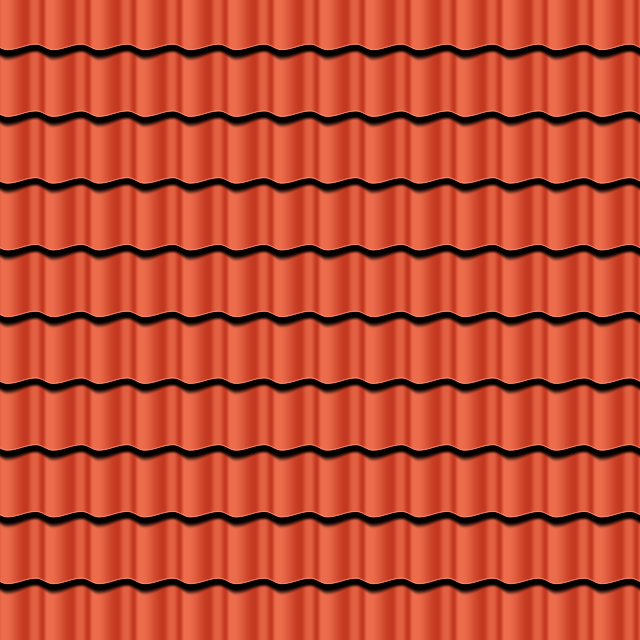
Reproduce this texture procedurally as a three.js fragment shader.

```glsl
varying vec2 vUv;

const float COLUMNS = 14.0;
const float ROW_HEIGHT = 0.1043;
const float FIRST_EDGE = 0.0742;      // mean depth of the top edge below the canvas top
const float WAVE_HEIGHT = 0.0042;
const float CREST_PHASE = 0.79;       // crest position within a column
const float FALL_SHARE = 0.37;        // share of the column from crest to trough
const float GROOVE_PHASE = 0.93;      // narrow groove between two tiles
const float GAP_WIDTH = 0.0080;
const float SHADOW_WIDTH = 0.0085;
const float RIM_WIDTH = 0.0016;
const float SOFTNESS = 0.0009;

const vec3 CLAY_DARK = vec3(0.765, 0.220, 0.125);
const vec3 CLAY_LIGHT = vec3(0.925, 0.425, 0.300);
const vec3 RIM_COLOR = vec3(0.960, 0.590, 0.470);
const vec3 GAP_COLOR = vec3(0.015, 0.003, 0.002);

const float TAU = 6.2831853;

// Skewed wave from -1 at the crest to 1 at the trough, steeper on the fall
float edgeWave(float column) {
  float u = fract(column - CREST_PHASE);
  float phase = u < FALL_SHARE
    ? 0.5 * u / FALL_SHARE
    : 0.5 + 0.5 * (u - FALL_SHARE) / (1.0 - FALL_SHARE);
  return -cos(TAU * phase);
}

// Light across one tile: broad rounded pan, then a slim raised roll
float clayTone(float column) {
  float u = fract(column - GROOVE_PHASE);
  float pan = smoothstep(0.0, 0.11, u) * (1.0 - smoothstep(0.18, 0.65, u));
  float roll = smoothstep(0.65, 0.80, u) * (1.0 - smoothstep(0.86, 1.0, u));
  return pan + 0.78 * roll;
}

void main() {
  float column = vUv.x * COLUMNS;
  float wave = edgeWave(column);

  // Signed depth below the nearest tile edge, negative on the tile above
  float margin = 0.5 * ROW_HEIGHT;
  float fromEdge = 1.0 - vUv.y - FIRST_EDGE - WAVE_HEIGHT * wave;
  float depth = mod(fromEdge + margin, ROW_HEIGHT) - margin;

  vec3 color = mix(CLAY_DARK, CLAY_LIGHT, clayTone(column));

  // Pale rim along the lower edge
  float rim = 1.0 - smoothstep(0.3 * RIM_WIDTH, RIM_WIDTH, abs(depth + 0.6 * RIM_WIDTH));
  color = mix(color, RIM_COLOR, 0.65 * rim);

  // Black gap fading into a cast shadow, deeper under the troughs
  float shadowEnd = GAP_WIDTH + SHADOW_WIDTH * (1.0 + 0.25 * wave);
  float shadow = 1.0 - smoothstep(0.9 * GAP_WIDTH, shadowEnd, depth);
  float below = smoothstep(-SOFTNESS, SOFTNESS, depth);
  color = mix(color, GAP_COLOR, shadow * below);

  gl_FragColor = vec4(color, 1.0);
}
```
